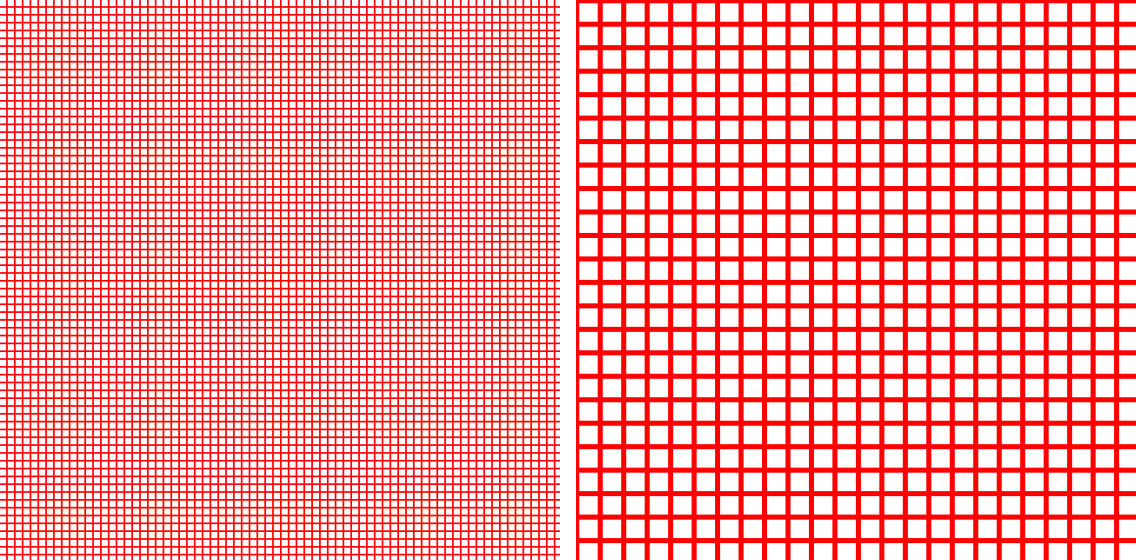
Left: the whole. Right: its middle third, enlarged.
Write a Shadertoy shader that draws this pattern.

```glsl
#define CELLS 71.58                     // repeats across the canvas
#define LINE_WIDTH 0.215                // share of one cell
#define LINE_COLOR vec3(1.0, 0.0, 0.0)
#define PAPER_COLOR vec3(1.0)

// Total line width between zero and p; each line closes its cell.
vec2 lineIntegral(vec2 p) {
    return floor(p) * LINE_WIDTH + max(fract(p) - (1.0 - LINE_WIDTH), 0.0);
}

// Box-filtered share of a pixel covered by lines along each axis.
vec2 lineCoverage(vec2 p, float pixelSize) {
    float halfPixel = 0.5 * pixelSize;
    return (lineIntegral(p + halfPixel) - lineIntegral(p - halfPixel)) / pixelSize;
}

void mainImage(out vec4 fragColor, in vec2 fragCoord) {
    // Cell units, counted from the upper left corner
    float pixelSize = CELLS / iResolution.y;
    vec2 p = vec2(fragCoord.x, iResolution.y - fragCoord.y) * pixelSize;

    // Union of the vertical and horizontal lines
    vec2 cover = lineCoverage(p, pixelSize);
    float ink = 1.0 - (1.0 - cover.x) * (1.0 - cover.y);

    fragColor = vec4(mix(PAPER_COLOR, LINE_COLOR, ink), 1.0);
}
```
